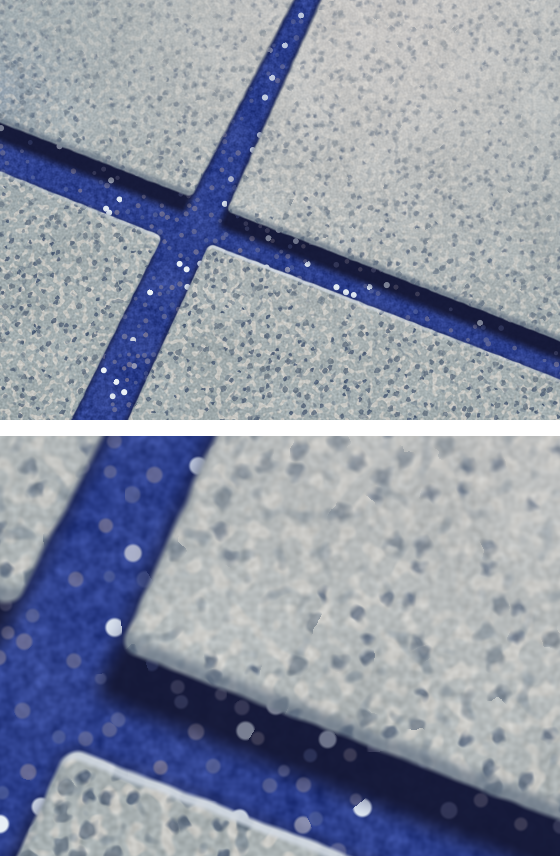
Top, the full canvas; bottom, a detail of the centre.
Reproduce this texture procedurally as a Shadertoy shader.

```glsl
vec2 hash2(vec2 p) {
    vec3 q = fract(vec3(p.xyx) * vec3(0.1031, 0.1030, 0.0973));
    q += dot(q, q.yzx + 33.33);
    return fract((q.xx + q.yz) * q.zy);
}

float gradientNoise(vec2 p) {
    vec2 i = floor(p), f = fract(p);
    vec2 u = f * f * f * (f * (f * 6.0 - 15.0) + 10.0);
    vec2 e = vec2(1.0, 0.0);
    float a = dot(hash2(i) * 2.0 - 1.0, f);
    float b = dot(hash2(i + e) * 2.0 - 1.0, f - e);
    float c = dot(hash2(i + e.yx) * 2.0 - 1.0, f - e.yx);
    float d = dot(hash2(i + 1.0) * 2.0 - 1.0, f - 1.0);
    return mix(mix(a, b, u.x), mix(c, d, u.x), u.y);
}

// Distance to the nearest scattered point, and two random values for it
vec3 scatter(vec2 p) {
    vec3 nearest = vec3(9.0);
    for (int y = -1; y <= 1; y++)
    for (int x = -1; x <= 1; x++) {
        vec2 cell = floor(p) + vec2(x, y);
        float d = length(cell + 0.1 + 0.8 * hash2(cell) - p);
        if (d < nearest.x) nearest = vec3(d, hash2(cell + 71.7));
    }
    return nearest;
}

// Rounded corner between two edges, positive inside
float corner(float a, float b) {
    return 0.014 - length(max(0.014 - vec2(a, b), 0.0));
}

// Four tiles around the crossing, positive inside
float tiles(vec2 p) {
    float above = (p.y - 0.708 + 0.39 * p.x) * 0.93;
    float belowLeft = (0.592 - 0.40 * p.x - p.y) * 0.93;
    float belowRight = (0.613 - 0.387 * p.x - p.y) * 0.93;
    float upperLeft = corner(above, (0.18 + 0.52 * p.y - p.x) * 0.89);
    float upperRight = corner(above, (p.x - 0.316 - 0.448 * p.y) * 0.91);
    float lowerLeft = corner(belowLeft, (0.17 + 0.496 * p.y - p.x) * 0.9);
    float lowerRight = corner(belowRight, (p.x - 0.304 - 0.462 * p.y) * 0.91);
    return max(max(upperLeft, upperRight), max(lowerLeft, lowerRight));
}

vec3 tileColor(vec2 p, float blur) {
    // Glare at the upper right, cooler light at the left
    float glare = exp(-2.6 * dot(p - vec2(0.92, 0.98), p - vec2(0.92, 0.98)));
    vec3 color = mix(vec3(0.62, 0.665, 0.675), vec3(0.78, 0.775, 0.77), glare);
    color = mix(color, vec3(0.54, 0.61, 0.70), 0.6 * exp(-9.0 * length(p - vec2(0.0, 0.78))));
    color += 0.05 * gradientNoise(p * 9.0);

    // Pale grains, dark flecks and fine grit
    float contrast = mix(1.0, 0.5, blur);
    float soft = mix(0.08, 0.22, blur);
    float pale = smoothstep(0.08 - soft, 0.16 + soft, gradientNoise(p * 72.0));
    float dark = smoothstep(0.26 - soft, 0.30 + soft, gradientNoise(p * 62.0 + 40.0));
    vec3 fleck = scatter(p * 46.0 + 0.3 * gradientNoise(p * 110.0));
    float spot = step(fleck.y, 0.42) * (1.0 - smoothstep(-soft, soft, fleck.x - 0.18 - 0.16 * fleck.z));
    color = mix(color, vec3(0.83, 0.815, 0.79) + 0.06 * glare, 0.75 * pale * contrast);
    color = mix(color, vec3(0.42, 0.48, 0.54), 0.6 * dark * contrast);
    color = mix(color, mix(vec3(0.22, 0.29, 0.41), vec3(0.42, 0.47, 0.52), fleck.z), 0.8 * spot * contrast);
    return color + 0.12 * contrast * gradientNoise(p * 170.0);
}

vec3 groutColor(vec2 p, float shadow, float blur) {
    float grit = gradientNoise(p * 85.0) + 0.6 * gradientNoise(p * 190.0);
    vec3 color = vec3(0.18, 0.255, 0.56) + vec3(0.10, 0.11, 0.15) * grit;
    color += 0.06 * gradientNoise(p * 14.0);
    color = mix(color, vec3(0.075, 0.085, 0.19), 0.9 * shadow);

    // Glitter, thickest near the crossing
    vec3 flake = scatter(p * 48.0);
    float density = 0.2 + 0.35 * exp(-3.0 * length(p - vec2(0.55, 0.42)));
    float size = 0.22 + 0.14 * flake.z;
    float disc = step(flake.y, density) * (1.0 - smoothstep(size - 0.08, size + 0.06, flake.x));
    float glint = smoothstep(0.78, 0.88, flake.z);
    vec3 tint = mix(vec3(0.34, 0.40, 0.62), vec3(0.60, 0.55, 0.59), fract(flake.z * 7.0));
    tint = mix(tint, vec3(0.92, 0.95, 0.97), glint);
    return mix(color, tint, disc * mix(0.6, 1.0, glint) * (1.0 - 0.5 * shadow) * (1.0 - 0.25 * blur));
}

void mainImage(out vec4 fragColor, in vec2 fragCoord) {
    vec2 p = fragCoord / iResolution.y;
    // Focus falls off toward the upper right
    float blur = smoothstep(0.35, 1.15, p.y + 0.3 * p.x);
    float soft = max(mix(0.002, 0.005, blur), 1.0 / iResolution.y);
    vec2 q = p + 0.0022 * vec2(gradientNoise(p * 45.0), gradientNoise(p * 45.0 + 19.0));
    float inside = tiles(q);
    float mask = smoothstep(-soft, soft, inside);

    // The shadow falls along the upright joint
    float shadow = smoothstep(-0.016, 0.012, tiles(q + vec2(0.018, 0.037)));
    float contact = 0.3 * smoothstep(-0.012, 0.0, inside);
    vec3 grout = groutColor(p, max(shadow, contact), blur);

    // Lit top rims and shaded bottom rims
    vec3 tile = tileColor(p, blur);
    float topRim = 1.0 - smoothstep(-0.003, 0.003, tiles(q + vec2(0.003, 0.007)));
    float bottomRim = 1.0 - smoothstep(-0.006, 0.008, tiles(q - vec2(0.005, 0.010)));
    tile = mix(tile, vec3(0.83, 0.86, 0.90), topRim * mix(0.35, 0.85, exp(-12.0 * pow(p.x - 0.62, 2.0))));
    tile = mix(tile, vec3(0.34, 0.40, 0.48), 0.6 * bottomRim);

    fragColor = vec4(clamp(mix(grout, tile, mask), 0.0, 1.0), 1.0);
}
```
